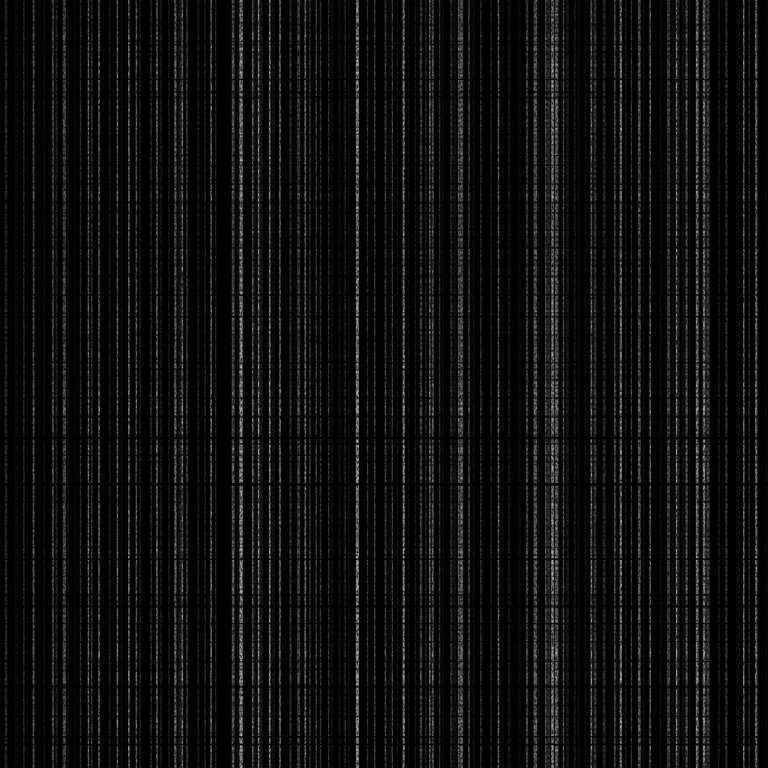
This texture is drawn by a three.js fragment shader. Its source:

```glsl
// Dark woven static: thin grey vertical threads cut by fine black horizontal lines.
varying vec2 vUv;

#define THREADS 212.0
#define ROWS 215.0
#define THREAD_POWER 3.3
#define ROW_POWER 3.4
#define GAIN 0.5
#define ROW_DEPTH 0.95
#define GRAIN_SCALE vec2(390.0, 290.0)
#define GRAIN_AMOUNT 1.2
#define EDGE_SOFTNESS 0.2
#define EVENNESS 0.6
#define FLOOR_LEVEL 0.004

float hash(vec2 p) {
  return fract(sin(dot(p, vec2(127.1, 311.7))) * 43758.5);
}

vec2 gradient(vec2 cell) {
  float angle = 6.2832 * hash(cell);
  return vec2(cos(angle), sin(angle));
}

// Gradient noise, roughly -0.7 to 0.7
float gradientNoise(vec2 p) {
  vec2 i = floor(p);
  vec2 f = p - i;
  vec2 u = f * f * f * (f * (f * 6.0 - 15.0) + 10.0);
  vec2 e = vec2(1.0, 0.0);
  float a = dot(gradient(i), f);
  float b = dot(gradient(i + e.xy), f - e.xy);
  float c = dot(gradient(i + e.yx), f - e.yx);
  float d = dot(gradient(i + e.xx), f - e.xx);
  return mix(mix(a, b, u.x), mix(c, d, u.x), u.y);
}

// Jittered parallel lines of random width and strength along one axis.
// Golden-ratio steps keep strong lines from clumping.
float scatteredLines(float t, float count, float power, float maxHalfWidth, float seed) {
  float x = t * count;
  float cell = floor(x);
  float strongest = 0.0;
  for (int k = -1; k <= 1; k++) {
    float id = cell + float(k);
    float center = id + mix(0.2, 0.8, hash(vec2(id, seed)));
    float wide = hash(vec2(id, seed + 1.0));
    float halfWidth = mix(0.18, maxHalfWidth, wide * wide * wide);
    float rank = fract(id * 0.618034 + (1.0 - EVENNESS) * hash(vec2(id, seed + 2.0)));
    float strength = pow(rank, power);
    float shape = 1.0 - smoothstep(halfWidth - EDGE_SOFTNESS, halfWidth + EDGE_SOFTNESS, abs(x - center));
    strongest = max(strongest, shape * strength);
  }
  return strongest;
}

void main() {
  // Vertical threads, slightly gathered into brighter and darker groups
  float threads = scatteredLines(vUv.x, THREADS, THREAD_POWER, 0.5, 3.0);
  float groups = 1.0 + 0.6 * gradientNoise(vec2(vUv.x * 31.0, 4.3));

  // Black cross lines and slow changes of brightness down the cloth
  float rows = 1.0 - ROW_DEPTH * scatteredLines(vUv.y, ROWS, ROW_POWER, 0.4, 11.0);
  float bands = 0.95 + 0.2 * gradientNoise(vec2(7.6, vUv.y * 5.0))
              + 0.3 * gradientNoise(vec2(2.4, vUv.y * 80.0));

  // Fine speckle along the threads
  float grain = max(0.95 + GRAIN_AMOUNT * gradientNoise(vUv * GRAIN_SCALE), 0.1);

  float light = FLOOR_LEVEL + GAIN * threads * groups * rows * bands * grain;
  gl_FragColor = vec4(vec3(min(light, 0.65)), 1.0);
}
```
